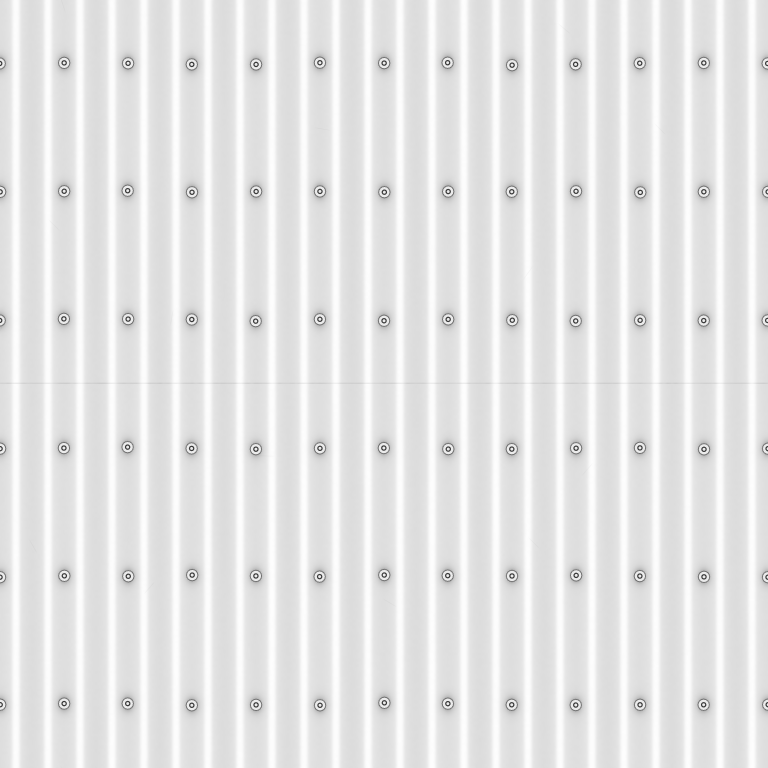
Reproduce this texture procedurally as a Shadertoy shader.

```glsl
float hash(vec2 p) {
    return fract(sin(dot(p, vec2(127.1, 311.7))) * 43758.5453);
}

// Value noise that wraps after the given number of cells
float wrapNoise(vec2 uv, vec2 cells) {
    vec2 p = uv * cells, i = floor(p), f = fract(p);
    f = f * f * (3.0 - 2.0 * f);
    vec2 a = mod(i, cells), b = mod(i + 1.0, cells);
    return mix(mix(hash(a), hash(vec2(b.x, a.y)), f.x),
               mix(hash(vec2(a.x, b.y)), hash(b), f.x), f.y);
}

// Pixel coverage of a stroke, faint when thinner than a pixel
float stroke(float d, float halfWidth, float px) {
    return clamp((halfWidth - abs(d)) / px + 0.5, 0.0, min(1.0, 2.0 * halfWidth / px));
}

// Corrugated sheet: bright flanks between flat crests and valleys
float corrugation(float x) {
    float d = fract(x * 24.0) - 0.5;
    float base = 0.866 + 0.004 * cos(x * 12.0 * 6.2831853);
    float core = exp(-pow(abs(d) / 0.13, 3.0));
    return base + 0.046 * exp(-d * d / 0.073) + 0.078 * core;
}

// Screw with a pale washer and a soft contact shadow
float addScrew(float shade, vec2 p, float px) {
    float r = length(p);
    float halo = max(length(p * vec2(1.0, 0.8)) - 0.0065, 0.0);
    shade -= 0.17 * exp(-halo / 0.0034);
    shade = mix(shade, 0.92, clamp((0.0074 - r) / px + 0.5, 0.0, 1.0));
    float teeth = 0.0001 * cos(16.0 * atan(p.y, p.x + 1e-6));
    shade = mix(shade, 0.45, stroke(r - 0.0073 - teeth, 0.00065, px));
    return mix(shade, 0.22, stroke(r - 0.0027, 0.0008, px));
}

void mainImage(out vec4 fragColor, in vec2 fragCoord) {
    vec2 uv = fragCoord / iResolution.xy;
    float px = 1.0 / iResolution.y;
    float shade = corrugation(uv.x);

    // Faint streaks and grain
    shade += 0.004 * (wrapNoise(uv, vec2(48.0, 6.0)) - 0.5);
    shade += 0.006 * (wrapNoise(uv, vec2(256.0)) - 0.5);

    // Short hairline scratches, wrapped around the edges
    for (float i = 0.0; i < 14.0; i++) {
        vec2 center = vec2(hash(vec2(i, 3.0)), hash(vec2(i, 7.0)));
        vec2 p = fract(uv - center + 0.5) - 0.5;
        float angle = 6.2831853 * hash(vec2(i, 11.0));
        vec2 dir = vec2(cos(angle), sin(angle));
        float along = smoothstep(0.012, 0.006, abs(dot(p, dir)));
        shade -= 0.03 * along * stroke(dot(p, vec2(-dir.y, dir.x)), 0.0004, px);
    }

    // Lap joint between the two sheets, slightly broken along its length
    float wear = 0.55 + 0.45 * wrapNoise(uv, vec2(192.0, 4.0));
    shade -= 0.09 * wear * stroke(uv.y - 0.501, 0.0007, px);

    // Screws on every crest, each slightly out of line
    vec2 grid = uv * vec2(12.0, 6.0) + vec2(0.5, 0.0);
    vec2 id = vec2(mod(floor(grid.x), 12.0), floor(grid.y));
    vec2 jitter = vec2(hash(id + 20.0), hash(id + 50.0)) - 0.5;
    vec2 p = (fract(grid) - 0.5) / vec2(12.0, 6.0) - jitter * vec2(0.001, 0.0035);
    shade = addScrew(shade, p, px);

    fragColor = vec4(vec3(clamp(shade, 0.0, 1.0)), 1.0);
}
```
